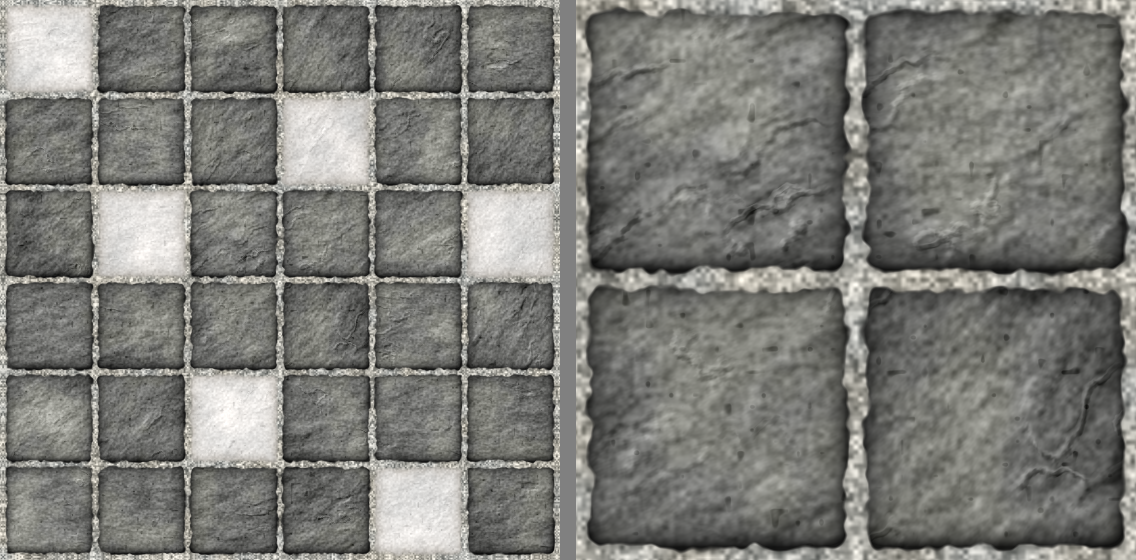
Left: the whole. Right: its middle third, enlarged.
Reproduce this texture procedurally as a WebGL 2 fragment shader.

```glsl
#version 300 es
precision highp float;

#define TILES 6.0
#define MARGIN 0.0056
#define HALF_TILE 0.464
#define CORNER 0.045
#define EDGE_WOBBLE 0.036
#define RELIEF 0.85
#define GRAIN 0.15
#define DARK_STONE vec3(0.475, 0.477, 0.467)
#define LIGHT_STONE vec3(0.915, 0.907, 0.897)
#define SANDY_RIM vec3(0.76, 0.735, 0.70)
#define GROUT vec3(0.70, 0.695, 0.665)

uniform vec2 u_resolution;
out vec4 fragColor;

// Row of the pale tile in each column, counted from the bottom
const int PALE_ROW[6] = int[6](5, 3, 1, 4, 0, 3);

float hash(vec2 p) {
  vec3 a = fract(p.xyx * 0.1031);
  a += dot(a, a.yzx + 33.33);
  return fract((a.x + a.y) * a.z);
}

float noise(vec2 p) {
  vec2 i = floor(p), f = fract(p);
  f = f * f * (3.0 - 2.0 * f);
  return mix(mix(hash(i), hash(i + vec2(1, 0)), f.x),
             mix(hash(i + vec2(0, 1)), hash(i + vec2(1, 1)), f.x), f.y);
}

float fbm(vec2 p) {
  float sum = 0.0, amp = 0.5;
  for (int i = 0; i < 5; i++) {
    sum += amp * noise(p);
    p = mat2(1.6, 1.2, -1.2, 1.6) * p + 7.3;
    amp *= 0.5;
  }
  return sum;
}

// Stone height: rough ground plus sparse slanted creases
float stoneHeight(vec2 p, float angle) {
  float c = cos(angle), s = sin(angle);
  vec2 along = mat2(c, -s, s, c) * p;
  float ground = fbm(along * vec2(5.0, 8.0));
  float ridge = 1.0 - abs(2.0 * noise(along * vec2(2.2, 5.5) + ground * 1.6) - 1.0);
  float patches = smoothstep(0.4, 0.75, noise(p * 3.5 + 19.0));
  return ground + 0.14 * patches * smoothstep(0.8, 1.0, ridge);
}

float roundedBox(vec2 p, float halfSize, float radius) {
  vec2 d = abs(p) - halfSize + radius;
  return length(max(d, 0.0)) + min(max(d.x, d.y), 0.0) - radius;
}

// Shade gathered along the four sides, deepest at the bottom and right
float rimShade(vec2 q) {
  vec2 low = max(q + HALF_TILE, 0.0), high = max(HALF_TILE - q, 0.0);
  float shade = 0.68 * exp(-low.y / 0.04) + 0.55 * exp(-high.x / 0.035);
  shade += 0.46 * exp(-low.x / 0.035) + 0.36 * exp(-high.y / 0.03);
  float nearest = min(min(low.x, low.y), min(high.x, high.y));
  return min(shade + 0.16 * exp(-nearest / 0.11), 0.85);
}

void main() {
  vec2 uv = gl_FragCoord.xy / u_resolution;
  vec2 p = (uv - MARGIN) / (1.0 - 2.0 * MARGIN) * TILES;
  vec2 id = clamp(floor(p), 0.0, TILES - 1.0);
  vec2 q = p - id - 0.5;
  vec2 folded = 2.0 * clamp(p, 0.0, TILES) - p;
  float pixel = TILES / min(u_resolution.x, u_resolution.y);
  bool pale = PALE_ROW[int(id.x)] == int(id.y);

  // Chipped outline
  float chips = noise(folded * 11.0) + 0.6 * noise(folded * 27.0 + 40.0) - 0.8;
  float edge = roundedBox(q, HALF_TILE, CORNER) + EDGE_WOBBLE * chips;

  // Stone surface, each tile with its own tone and grain direction
  float tone = hash(id + 3.7);
  vec2 s = p + id * 13.0 + 5.0;
  float angle = mix(-0.1, 1.0, hash(id + 21.3));
  float emboss = stoneHeight(s, angle) - stoneHeight(s + vec2(-0.012, 0.016), angle);
  float blotch = fbm(s * 2.3 + 31.0) - 0.48;
  float grain = noise(s * 48.0) - 0.5;
  float pits = smoothstep(0.87, 0.97, noise(s * 24.0 + 9.0));
  float shade = rimShade(q);

  vec3 stone;
  if (pale) {
    float rim = exp(min(edge, 0.0) / 0.065);
    stone = LIGHT_STONE * (0.94 + 0.08 * tone) + vec3(0.25, 0.225, 0.21) * blotch;
    stone += 0.45 * RELIEF * emboss + 0.6 * GRAIN * grain - 0.08 * pits;
    stone = mix(stone, SANDY_RIM + 0.16 * grain, 0.75 * rim);
    stone *= 1.0 - 0.14 * shade;
  } else {
    float wear = mix(0.22, 0.55, hash(id + 57.1));
    stone = DARK_STONE * (0.91 + 0.16 * tone) + wear * blotch;
    stone += RELIEF * emboss + GRAIN * grain - 0.13 * pits;
    stone += vec3(0.008, 0.008, -0.012) * smoothstep(-0.05, 0.15, blotch);
    stone *= 1.0 - shade;
  }

  // Sandy grout, speckled, slightly shaded where it meets dark stone
  float speckle = noise(folded * 58.0) + 0.7 * noise(folded * 33.0 + 80.0) - 0.85;
  vec3 grout = GROUT + vec3(0.43, 0.42, 0.41) * speckle;
  grout += vec3(0.04, 0.015, -0.02) * (noise(folded * 5.0) - 0.5);
  grout *= 1.0 - (pale ? 0.05 : 0.3) * exp(-max(edge, 0.0) / 0.012);

  float blur = pale ? max(pixel, 0.025) : max(pixel, 0.008);
  float cover = smoothstep(blur, -blur, edge);
  fragColor = vec4(clamp(mix(grout, stone, cover), 0.0, 1.0), 1.0);
}
```
